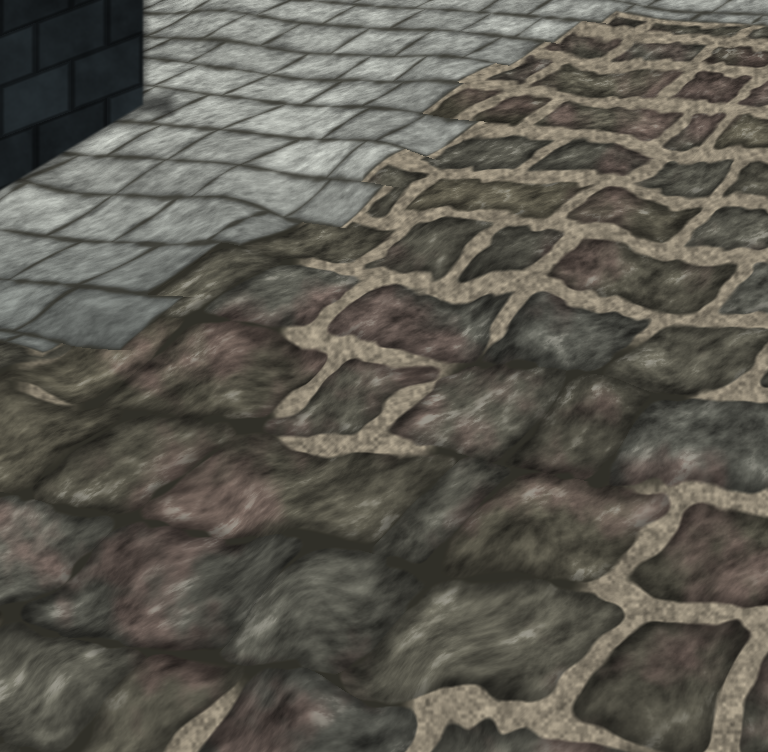
A WebGL 2 fragment shader for this texture:

```glsl
#version 300 es
precision highp float;
// Worn cobbles with sandy joints, pale paving and a dark brick corner in perspective.
uniform vec2 u_resolution;
out vec4 fragColor;

const float HORIZON = 1.7;              // height of both vanishing points
const float VANISH_RIGHT = 1.9;
const float VANISH_LEFT = -8.0;
const vec2 COBBLE_SIZE = vec2(0.165, 0.66);
const vec2 PAVER_SIZE = vec2(0.135, 0.50);
const float PAVING_EDGE = 1.52;         // column where the paving begins
const float PAVING_NEAR = 6.9;          // nearest row of the paving
const float PAVING_FAR = 12.25;         // pale strip beyond the cobbles
const float SOFTNESS = 0.0028;
const vec3 COBBLE_BROWN = vec3(0.325, 0.310, 0.260);
const vec3 COBBLE_GREY = vec3(0.320, 0.322, 0.295);
const vec3 COBBLE_ROSE = vec3(0.400, 0.340, 0.315);
const vec3 LICHEN = vec3(0.600, 0.590, 0.550);
const vec3 SAND = vec3(0.535, 0.500, 0.435);
const vec3 CREVICE = vec3(0.190, 0.185, 0.155);
const vec3 PAVER_NEAR_TONE = vec3(0.425, 0.440, 0.425);
const vec3 PAVER_FAR_TONE = vec3(0.610, 0.620, 0.595);
const vec3 BRICK = vec3(0.105, 0.125, 0.135);

float hash(vec2 p) {
    return fract(sin(dot(p, vec2(127.1, 311.7))) * 43758.5453);
}

float noise(vec2 p) {
    vec2 i = floor(p), f = fract(p);
    f = f * f * (3.0 - 2.0 * f);
    return mix(mix(hash(i), hash(i + vec2(1, 0)), f.x),
               mix(hash(i + vec2(0, 1)), hash(i + vec2(1, 1)), f.x), f.y);
}

float fbm(vec2 p) {
    float sum = 0.0, gain = 0.5;
    for (int k = 0; k < 4; k++) {
        sum += gain * noise(p);
        p = mat2(1.6, 1.2, -1.2, 1.6) * p + 7.3;
        gain *= 0.55;
    }
    return sum * 0.98;
}

float border(float i, float seed, float jitter) {
    return i + jitter * (hash(vec2(i, seed)) - 0.5);
}

// Interval around f with jittered borders: low, high, index.
vec3 interval(float f, float seed, float jitter) {
    float i = floor(f);
    if (f < border(i, seed, jitter)) i -= 1.0;
    else if (f > border(i + 1.0, seed, jitter)) i += 1.0;
    return vec3(border(i, seed, jitter), border(i + 1.0, seed, jitter), i);
}

// Rounded stone on staggered rows: signed distance, column, row.
vec3 stone(vec2 ground, vec2 size, vec2 toCanvas, float jitter, float corner) {
    vec2 f = ground / size;
    vec3 row = interval(f.y, 3.7, jitter * 0.6);
    f.x += hash(vec2(row.z, 9.1));
    vec3 col = interval(f.x, row.z + 21.3, jitter);
    vec2 low = vec2(col.x, row.x), high = vec2(col.y, row.y);
    vec2 halfSize = 0.5 * (high - low) * size * toCanvas;
    vec2 q = abs(f - 0.5 * (low + high)) * size * toCanvas - halfSize;
    float r = corner * min(halfSize.x, halfSize.y);
    q += r;
    return vec3(length(max(q, 0.0)) + min(max(q.x, q.y), 0.0) - r, col.z, row.z);
}

void main() {
    vec2 p = gl_FragCoord.xy / u_resolution.y;

    // Ground plane
    vec2 bend = vec2(noise(p * 10.0), noise(p * 10.0 + 31.0)) - 0.5;
    vec2 b = p + 0.026 * (HORIZON - p.y) * bend;
    float depth = HORIZON - b.y;
    vec2 ground = vec2(VANISH_RIGHT - b.x, b.x - VANISH_LEFT) / depth;
    vec2 toCanvas = vec2(0.75 * depth, depth * depth / (b.x - VANISH_LEFT));
    vec2 grainPos = ground * vec2(32.0, 5.0);
    float mottle = fbm(grainPos);
    float grain = fbm(grainPos * 3.1 + 40.0);
    float chip = 0.010 * depth * (noise(grainPos * 1.7 + 5.0) - 0.5);

    // Cobbles
    vec3 cobble = stone(ground, COBBLE_SIZE, toCanvas, 0.65, 0.38);
    vec3 paver = stone(ground, PAVER_SIZE, toCanvas, 0.4, 0.12);
    float edge = PAVING_EDGE + 0.12 * (hash(vec2(paver.z, 4.4)) - 0.5);
    float zone = min((ground.x - edge) * toCanvas.x, (ground.y - PAVING_NEAR) * toCanvas.y);
    zone = max(zone, (ground.y - PAVING_FAR) * toCanvas.y);
    float sandy = smoothstep(0.36, 0.66, noise(p * 5.0 + 2.7) + 0.15 * (p.x - p.y));
    float gap = depth * mix(0.0015, 0.0095, sandy);
    float d = max(cobble.x, -abs(zone)) + gap + chip;
    float pick = hash(cobble.yz + 0.5);
    vec3 cobbleColor = mix(COBBLE_BROWN, COBBLE_GREY, pick);
    cobbleColor = mix(cobbleColor, COBBLE_ROSE, 0.8 * smoothstep(0.5, 0.72, fbm(p * 9.0 + 13.0)));
    cobbleColor *= (0.88 + 0.24 * hash(cobble.zy + 8.0)) * (0.10 + 1.10 * mottle + 0.75 * grain);
    float patches = smoothstep(0.54, 0.76, mottle) * smoothstep(0.42, 0.7, grain);
    cobbleColor = mix(cobbleColor, LICHEN, 0.8 * patches);
    cobbleColor *= mix(0.66, 1.0, smoothstep(0.0, 0.017 * depth, -d));

    // Joints: sand in places, dark crevices elsewhere
    vec3 sandColor = SAND * (0.55 + 0.55 * grain + 0.40 * noise(p * 190.0));
    vec3 joint = mix(CREVICE, sandColor, smoothstep(0.1, 0.55, sandy));
    vec3 color = mix(cobbleColor, joint, smoothstep(-SOFTNESS, SOFTNESS, d));

    // Pale paving
    float pd = max(paver.x, -abs(zone)) + 0.0022 * depth + 0.5 * chip;
    vec3 paverColor = mix(PAVER_NEAR_TONE, PAVER_FAR_TONE, smoothstep(0.55, 0.80, p.y));
    paverColor *= 0.88 + 0.22 * hash(paver.yz + 2.0);
    paverColor *= 0.48 + 0.55 * mottle + 0.50 * grain;
    paverColor *= mix(0.76, 1.0, smoothstep(0.0, 0.009, -pd));
    vec3 paverJoint = mix(CREVICE, paverColor, 0.28);
    paverColor = mix(paverColor, paverJoint, smoothstep(-SOFTNESS, SOFTNESS, pd));
    color = mix(color, paverColor, smoothstep(-0.002, 0.002, zone));

    // Brick corner with its contact shadow
    float base = p.y - 0.747 - 0.60 * p.x;
    float wall = max(p.x - 0.190, -base);
    float shadow = max(p.x - 0.225, max(0.852 - p.y, p.y - 0.870));
    color *= 1.0 - 0.55 * smoothstep(0.014, -0.006, min(wall, shadow));
    vec2 course = vec2(p.x / 0.095, (p.y - 0.38 * p.x) / 0.068);
    course.x += 0.5 * mod(floor(course.y), 2.0);
    vec2 side = 0.5 - abs(fract(course) - 0.5);
    float mortar = 1.0 - smoothstep(0.02, 0.08, min(side.x, side.y));
    vec3 brickColor = BRICK * (0.55 + 0.45 * hash(floor(course)) + 0.5 * fbm(p * 45.0));
    brickColor *= 1.0 - 0.4 * mortar;
    color = mix(color, brickColor, smoothstep(SOFTNESS, -SOFTNESS, wall));

    fragColor = vec4(clamp(color, 0.0, 1.0), 1.0);
}
```
